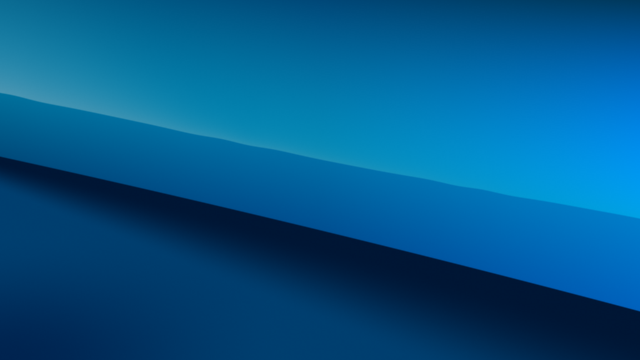
Give the GLSL for this background, as a Shadertoy shader.

```glsl
// Blue abstract backdrop: a glowing sky, a slanted band and a dark lower plane.
#define HAZE_COLOR vec3(0.40, 0.62, 0.71)
#define HAZE_STRENGTH 0.75
#define SHADOW_COLOR vec3(0.0, 0.085, 0.205)
#define PLANE_COLOR vec3(0.0, 0.245, 0.435)
#define RIPPLE 0.0012
#define UPPER_SOFTNESS 0.003
#define LOWER_SOFTNESS 0.003
#define GRAIN 0.004

// Blend three colours placed at the left, centre and right.
vec3 ramp(vec3 left, vec3 centre, vec3 right, float x) {
    return x < 0.5 ? mix(left, centre, 2.0 * x)
                   : mix(centre, right, 2.0 * x - 1.0);
}

float hash(vec2 p) {
    return fract(sin(dot(p, vec2(127.1, 311.7))) * 43758.5);
}

// Heights of the two slanted, slightly bowed edges.
float upperEdge(float x) {
    float ripple = RIPPLE * sin(43.0 * x + 2.0 * sin(17.0 * x));
    return 0.742 - 0.349 * x - 0.037 * x * (1.0 - x) + ripple;
}

float lowerEdge(float x) {
    return 0.565 - 0.430 * x + 0.042 * x * (1.0 - x);
}

vec3 skyColor(vec2 uv, float edge) {
    float rise = max(uv.y - edge, 0.0);
    float h = rise / (1.0 - edge);
    vec3 low = ramp(vec3(0.0, 0.49, 0.66), vec3(0.01, 0.54, 0.71),
                    vec3(0.0, 0.63, 0.89), uv.x);
    vec3 high = ramp(vec3(0.0, 0.40, 0.56), vec3(0.0, 0.28, 0.47),
                     vec3(0.0, 0.22, 0.36), uv.x);
    vec3 color = mix(low, high, pow(h, 1.5));

    // Saturated blue glow on the right
    color.b += 0.6 * uv.x * uv.x * uv.x * h * (1.0 - h);

    // Pale haze, broad at the left and thinning along the edge
    float width = mix(0.13, 0.025, smoothstep(0.0, 0.4, uv.x));
    float haze = HAZE_STRENGTH * max(1.0 - uv.x / 0.85, 0.0) * exp(-rise / width);
    return mix(color, HAZE_COLOR, haze);
}

vec3 bandColor(vec2 uv, float top, float bottom) {
    float h = clamp((uv.y - bottom) / (top - bottom), 0.0, 1.0);
    vec3 low = ramp(vec3(0.0, 0.29, 0.48), vec3(0.0, 0.31, 0.57),
                    vec3(0.0, 0.38, 0.74), uv.x);
    vec3 high = ramp(vec3(0.0, 0.44, 0.61), vec3(0.0, 0.43, 0.65),
                     vec3(0.0, 0.49, 0.79), uv.x);
    return mix(low, high, h);
}

vec3 planeColor(vec2 uv, float edge) {
    float depth = max(edge - uv.y, 0.0);
    float reach = 0.05 + 0.17 * uv.x;
    float light = smoothstep(0.3 * reach, 1.9 * reach, depth);
    vec3 color = mix(SHADOW_COLOR, PLANE_COLOR, light);

    // Darkened lower left corner
    float corner = (1.0 - smoothstep(0.0, 0.45, uv.x))
                 * (1.0 - smoothstep(0.0, 0.35, uv.y));
    return mix(color, vec3(0.0, 0.12, 0.29), 0.85 * corner);
}

void mainImage(out vec4 fragColor, in vec2 fragCoord) {
    vec2 uv = fragCoord / iResolution.xy;
    float pixel = 1.0 / iResolution.y;
    float top = upperEdge(uv.x);
    float bottom = lowerEdge(uv.x);

    // Stack the three layers with smooth edges
    float upperBlur = max(UPPER_SOFTNESS, pixel);
    float lowerBlur = max(LOWER_SOFTNESS, pixel);
    vec3 color = planeColor(uv, bottom);
    color = mix(color, bandColor(uv, top, bottom),
                smoothstep(-lowerBlur, lowerBlur, uv.y - bottom));
    color = mix(color, skyColor(uv, top),
                smoothstep(-upperBlur, upperBlur, uv.y - top));

    // Fine grain hides gradient banding
    color += GRAIN * (hash(floor(uv * vec2(512.0, 288.0))) - 0.5);
    fragColor = vec4(clamp(color, 0.0, 1.0), 1.0);
}
```
